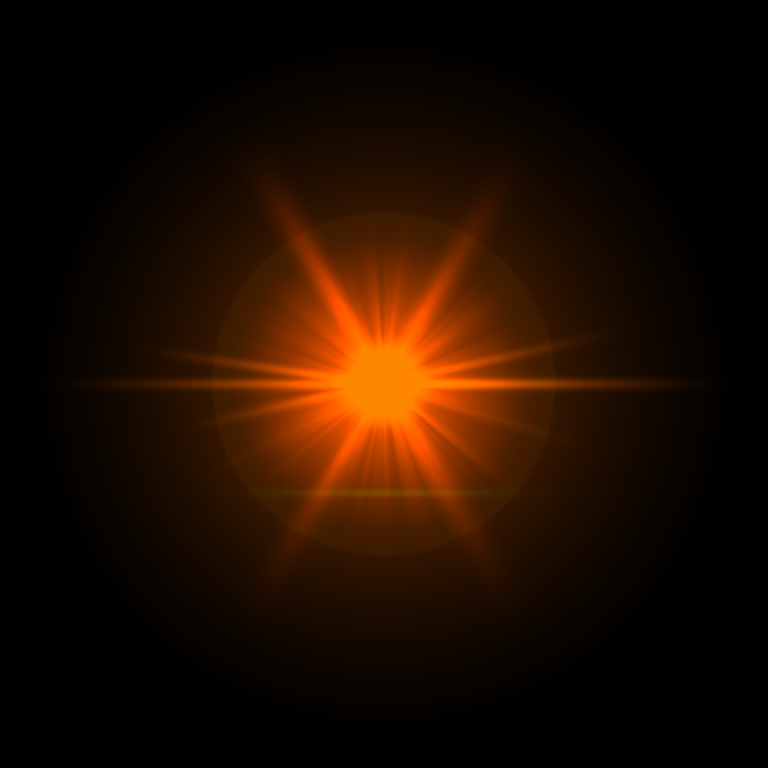
Give the GLSL for this background, as a Shadertoy shader.

```glsl
// Orange star flare with radiating spikes, a faint ring and a low olive streak on black.

const vec2  CENTER        = vec2(0.5);
const float CORE_RADIUS   = 0.037;
const float CORE_SOFTNESS = 0.034;
const float GLOW_RADIUS   = 0.115;
const float HALO_RADIUS   = 0.48;
const float RING_RADIUS   = 0.223;
const float STREAK_Y      = -0.142;
const float STREAK_REACH  = 0.14;
const float STREAK_WIDTH  = 0.005;

const vec3 CORE_COLOR   = vec3(1.00, 0.53, 0.0);
const vec3 EMBER_COLOR  = vec3(1.00, 0.28, 0.0);
const vec3 HALO_COLOR   = vec3(0.48, 0.205, 0.0);
const vec3 SPIKE_COLOR  = vec3(1.00, 0.26, 0.0);
const vec3 NEEDLE_COLOR = vec3(1.00, 0.40, 0.0);
const vec3 RING_COLOR   = vec3(0.03, 0.022, 0.0);
const vec3 STREAK_COLOR = vec3(0.03, 0.10, 0.0);

// Each ray: angle in degrees, length, strength.
const int SPIKE_COUNT = 4;
const vec3 SPIKES[SPIKE_COUNT] = vec3[](
    vec3(120.0, 0.37, 0.85), vec3(60.0, 0.36, 0.58),
    vec3(240.0, 0.36, 0.43), vec3(300.0, 0.36, 0.43));

const int NEEDLE_COUNT = 7;
const vec3 NEEDLES[NEEDLE_COUNT] = vec3[](
    vec3(0.0, 0.46, 0.85), vec3(180.0, 0.46, 0.62),
    vec3(172.0, 0.34, 0.60), vec3(192.5, 0.28, 0.55),
    vec3(12.5, 0.34, 0.45), vec3(207.0, 0.28, 0.20),
    vec3(-17.0, 0.32, 0.20));

float hash(float n) {
    n = fract(n * 0.1031);
    n *= n + 33.33;
    return fract(n * (n + n));
}

// Smooth noise around the circle, wrapping after the given number of cells.
float angularNoise(float turn, float cells, float seed) {
    float x = turn * cells;
    float cell = floor(x);
    float a = hash(mod(cell, cells) + seed);
    float b = hash(mod(cell + 1.0, cells) + seed);
    return mix(a, b, smoothstep(0.0, 1.0, x - cell));
}

float bell(float x, float width) {
    x /= width;
    return exp(-x * x);
}

// A ray that leaves the centre, widens by spread and fades at its tip.
float ray(vec2 p, vec3 shape, float width, float spread) {
    float angle = radians(shape.x);
    vec2 dir = vec2(cos(angle), sin(angle));
    float along = dot(p, dir);
    float across = dot(p, vec2(-dir.y, dir.x));
    float fade = pow(clamp(1.0 - along / shape.y, 0.0, 1.0), 1.5);
    float start = smoothstep(0.0, 0.05, along);
    return shape.z * start * fade * bell(across, width + spread * max(along, 0.0));
}

void mainImage(out vec4 fragColor, in vec2 fragCoord) {
    float scale = min(iResolution.x, iResolution.y);
    vec2 p = (fragCoord - CENTER * iResolution.xy) / scale;
    float r = length(p);
    float turn = fract(atan(p.y, p.x + 1e-6) / 6.2831853);
    float fineRays = 0.6 * angularNoise(turn, 48.0, 7.0)
                   + 0.4 * angularNoise(turn, 110.0, 131.0);

    // Wide brown halo and inner ember glow combed by fine rays
    vec3 color = HALO_COLOR * pow(max(1.0 - r / HALO_RADIUS, 0.0), 1.5);
    float ember = 0.72 * bell(r, GLOW_RADIUS);
    ember += 0.06 * (1.0 - smoothstep(0.14, 0.20, r));
    float shade = 0.3 * bell(length(p - vec2(0.12, 0.12)), 0.07);
    ember *= mix(1.0, 0.65 + 0.7 * fineRays, smoothstep(0.03, 0.08, r)) - shade;
    color += EMBER_COLOR * ember;

    // Broad diagonal spikes
    for (int i = 0; i < SPIKE_COUNT; i++) {
        color += SPIKE_COLOR * ray(p, SPIKES[i], 0.006, 0.055);
    }

    // Thin needles near the horizontal
    for (int i = 0; i < NEEDLE_COUNT; i++) {
        color += NEEDLE_COLOR * ray(p, NEEDLES[i], 0.005, 0.008);
    }

    // Faint disc, brightest at its rim
    float edge = max(0.002, 1.0 / scale);
    float disc = 1.0 - smoothstep(RING_RADIUS - edge, RING_RADIUS + edge, r);
    color += RING_COLOR * disc * pow(r / RING_RADIUS, 5.0);

    // Low olive streak
    color += STREAK_COLOR * bell(p.y - STREAK_Y, STREAK_WIDTH) * bell(p.x, STREAK_REACH);

    // Hot core with a ragged edge
    float coreDistance = r * (1.12 - 0.24 * fineRays);
    float core = 1.0 - smoothstep(CORE_RADIUS, CORE_RADIUS + CORE_SOFTNESS, coreDistance);
    color = mix(min(color, CORE_COLOR), CORE_COLOR, core);

    fragColor = vec4(color, 1.0);
}
```
